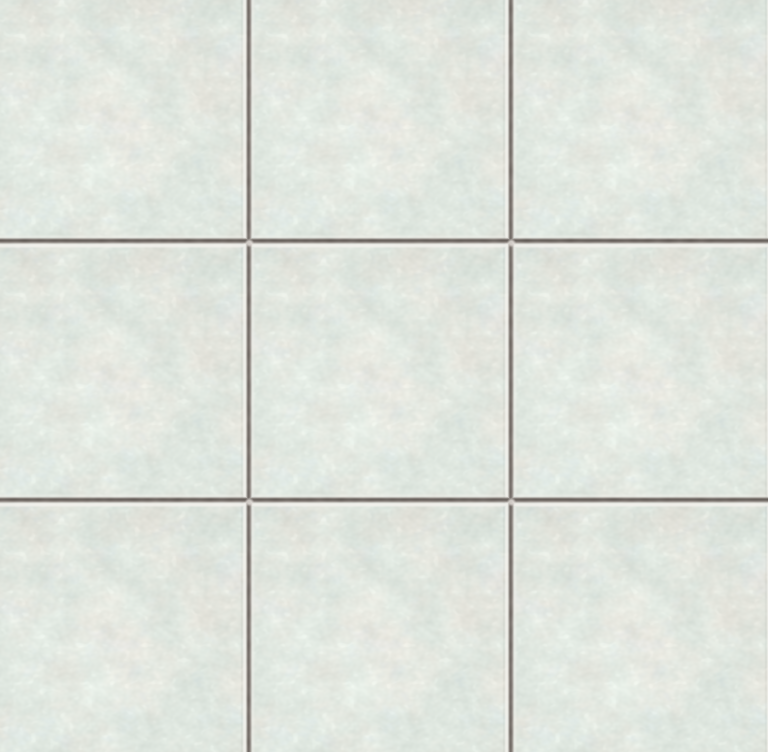
A WebGL 1 fragment shader for this pattern:

```glsl
precision highp float;
// Pale mottled stone tiles in a square grid with thin brown joints and bright bevels.

uniform vec2 u_resolution;

vec2 gradientAt(vec2 cell) {
  float angle = 6.2832 * fract(sin(dot(cell, vec2(127.1, 311.7))) * 43758.55);
  return vec2(cos(angle), sin(angle));
}

float gradientNoise(vec2 p) {
  vec2 i = floor(p);
  vec2 f = p - i;
  vec2 u = f * f * f * (f * (f * 6.0 - 15.0) + 10.0);
  float a = dot(gradientAt(i), f);
  float b = dot(gradientAt(i + vec2(1.0, 0.0)), f - vec2(1.0, 0.0));
  float c = dot(gradientAt(i + vec2(0.0, 1.0)), f - vec2(0.0, 1.0));
  float d = dot(gradientAt(i + 1.0), f - 1.0);
  return mix(mix(a, b, u.x), mix(c, d, u.x), u.y);
}

float fbm(vec2 p, float persistence) {
  float sum = 0.0;
  float amplitude = 0.6;
  for (int i = 0; i < 4; i++) {
    sum += amplitude * gradientNoise(p);
    p = mat2(1.62, 1.22, -1.22, 1.62) * p + vec2(17.3, 9.1);
    amplitude *= persistence;
  }
  return sum;
}

// Soft-edged stripe around a centre line.
float stripe(float d, float halfWidth, float blur) {
  return 1.0 - smoothstep(halfWidth - blur, halfWidth + blur, abs(d));
}

// The same clouded glaze on every tile, with only a trace of variation.
vec3 stone(vec2 local, vec2 tile) {
  vec2 p = local * vec2(0.9, 1.1);
  float cloud = fbm(p * 6.5 + 3.7, 0.85);
  float speckle = gradientNoise(p * 46.0 + tile * 0.15);
  float lightness = 0.4 + 0.8 * cloud + 0.2 * speckle;
  lightness += 0.28 * (1.0 - smoothstep(0.05, 0.5, length(local - vec2(0.42, 0.42))));
  lightness -= 0.2 * smoothstep(0.65, 1.0, local.y);
  vec3 color = mix(vec3(0.854, 0.876, 0.846), vec3(0.92, 0.938, 0.908), clamp(lightness, -0.3, 1.2));

  // Small bright flecks
  color += 0.022 * smoothstep(0.25, 0.6, gradientNoise(p * 31.0 + 5.5) + 0.25 * cloud);

  // Warm beige drifts to the right, faint blue ones elsewhere
  float warmth = fbm(p * 3.6 + 41.0, 0.7) + 0.2 * (local.x - 0.55);
  color += vec3(0.016, -0.006, -0.008) * clamp(warmth * 2.4, -0.5, 1.0);
  color += vec3(-0.006, -0.001, 0.012) * smoothstep(0.08, 0.4, fbm(p * 5.3 + 73.0, 0.7));
  return color + 0.004 * gradientNoise(tile * 0.73 + 0.31);
}

void main() {
  vec2 grid = gl_FragCoord.xy / u_resolution * vec2(2.931, 2.903) - vec2(0.948, 0.973);
  vec2 joint = fract(grid + 0.5) - 0.5;
  float blur = max(0.006, 1.5 / u_resolution.x);
  vec3 color = stone(fract(grid), floor(grid));

  // Bright bevels beside the joints, with a faint grey line outside the left one
  float bevelX = max(0.8 * stripe(joint.x + 0.014, 0.006, blur), 0.45 * stripe(joint.x - 0.017, 0.005, blur));
  float bevelY = max(0.85 * stripe(joint.y + 0.018, 0.007, blur), 0.4 * stripe(joint.y - 0.016, 0.005, blur));
  color -= 0.05 * stripe(joint.x + 0.024, 0.003, blur);
  color = mix(color, vec3(0.955, 0.948, 0.93), max(bevelX, bevelY));

  // Joints: a soft taupe shoulder around a dark core
  float shoulder = max(stripe(joint.x - 0.002, 0.009, blur), stripe(joint.y, 0.0095, blur));
  float core = max(0.85 * stripe(joint.x - 0.001, 0.0045, blur), stripe(joint.y - 0.001, 0.005, blur));
  float wear = 0.05 * gradientNoise(grid * 24.0);
  color = mix(color, vec3(0.64, 0.61, 0.59) + wear, shoulder);
  color = mix(color, vec3(0.40, 0.375, 0.355) + wear, core);

  // Pale glint where joints cross
  float glint = 1.0 - smoothstep(0.005, 0.02, length(joint - vec2(0.004, -0.008)));
  color = mix(color, vec3(0.88, 0.86, 0.84), 0.85 * glint);

  gl_FragColor = vec4(color, 1.0);
}
```
